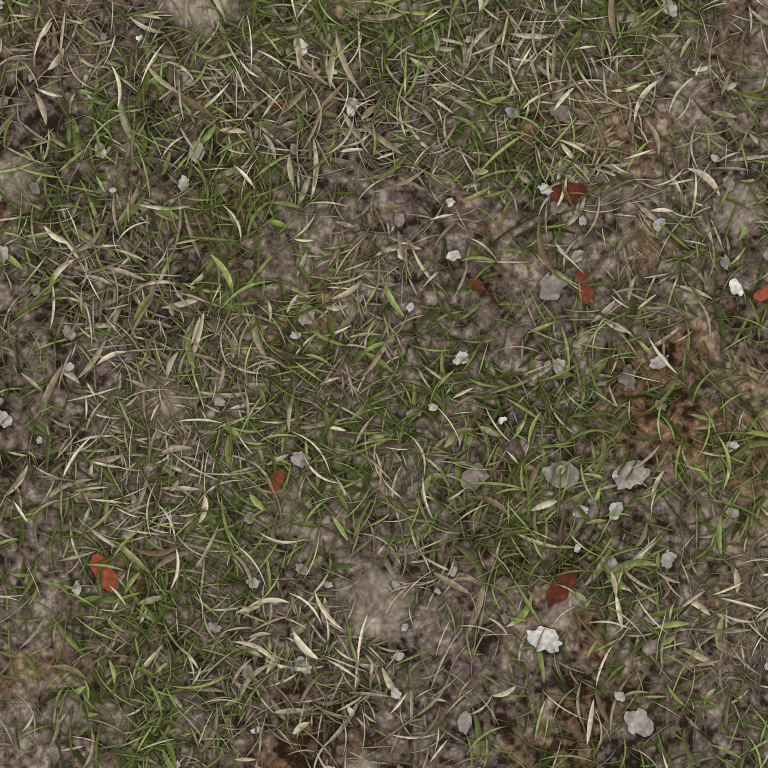
This texture is drawn by a Shadertoy shader. Its source:

```glsl
#define LAYERS 22
#define STONE_LAYER 15
#define BLADE_WIDTH 0.0015
#define SHADOW 0.24
#define SOIL_DARK vec3(0.17, 0.13, 0.11)
#define SOIL_MID vec3(0.40, 0.345, 0.315)
#define SOIL_PALE vec3(0.60, 0.545, 0.49)
#define STRAW_DARK vec3(0.38, 0.32, 0.24)
#define STRAW_PALE vec3(0.76, 0.72, 0.62)
#define GREEN_DARK vec3(0.25, 0.27, 0.13)
#define GREEN_PALE vec3(0.52, 0.57, 0.33)
#define LEAF_RED vec3(0.46, 0.25, 0.18)

vec3 hash3(vec2 p) {
    vec3 q = fract(p.xyx * vec3(0.1031, 0.1030, 0.0973));
    q += dot(q, q.yxz + 33.33);
    return fract((q.xxy + q.yzz) * q.zyx);
}

float noise(vec2 p) {
    vec2 i = floor(p), f = fract(p);
    f = f * f * (3.0 - 2.0 * f);
    float low = mix(hash3(i).x, hash3(i + vec2(1, 0)).x, f.x);
    float high = mix(hash3(i + vec2(0, 1)).x, hash3(i + vec2(1, 1)).x, f.x);
    return mix(low, high, f.y);
}

mat2 rotation(float angle) {
    float c = cos(angle), s = sin(angle);
    return mat2(c, s, -s, c);
}

float fbm(vec2 p) {
    float sum = 0.0, weight = 0.5;
    for (int i = 0; i < 5; i++) {
        sum += weight * noise(p);
        p = rotation(0.7) * p * 2.1 + 13.7;
        weight *= 0.55;
    }
    return sum / 1.055;
}

// Crumbly earth with dry, pale blotches
vec3 soil(vec2 uv) {
    float clods = fbm(uv * 38.0 + 4.0);
    float crumbs = fbm(uv * 120.0 + 51.0);
    float damp = fbm(uv * 5.0 + 20.0);
    float tone = 0.5 + (clods - 0.5) * 0.9 + (crumbs - 0.5) * 1.3 + (damp - 0.5) * 0.7;
    vec3 col = mix(SOIL_DARK, SOIL_MID, smoothstep(0.05, 0.55, tone));
    col = mix(col, SOIL_PALE, smoothstep(0.5, 1.0, tone));
    float rust = smoothstep(0.52, 0.75, fbm(uv * 7.0 + 77.0));
    return col * mix(vec3(1.0), vec3(1.03, 0.92, 0.76), rust);
}

// Distance to a sparse, ragged oval; rnd returns its random values
float scatter(vec2 uv, float cells, float seed, float share, float stretch, out vec3 rnd) {
    vec2 p = uv * cells, id = floor(p);
    vec3 place = hash3(id + seed);
    rnd = hash3(id + seed + 57.3);
    vec2 q = rotation(place.z * 6.283) * (fract(p) - mix(vec2(0.35), vec2(0.65), place.xy));
    q.y *= stretch;
    float ragged = 0.09 * (noise(q * 14.0 + id * 9.0) - 0.5);
    float dist = length(q) + ragged - mix(0.09, 0.22, rnd.y);
    return rnd.x < share ? dist / cells : 1.0;
}

// Stones, fallen leaves and dusty spots
void litter(inout vec3 col, vec2 uv, float px) {
    vec3 rnd;
    float grain = fbm(uv * 90.0);
    float dust = scatter(uv + 0.13, 4.0, 5.0, 0.3, 1.2, rnd);
    col = mix(col, SOIL_PALE * (0.65 + 0.7 * grain), 0.75 * (1.0 - smoothstep(-0.02, 0.012, dust)));
    for (int i = 0; i < 3; i++) {
        float k = float(i);
        float d = scatter(uv + k * 0.037, 9.0 + 6.0 * k, 11.0 + k * 19.0, 0.15, 1.4, rnd);
        col *= 1.0 - 0.45 * exp(-max(d, 0.0) / 0.003);
        vec3 stone = mix(vec3(0.48, 0.43, 0.40), vec3(0.78, 0.77, 0.74), rnd.z);
        col = mix(col, stone * (0.7 + 0.55 * grain), 1.0 - smoothstep(-px, px, d));
    }
    float leaf = scatter(uv + 0.07, 8.0, 83.0, 0.17, 2.0, rnd);
    col *= 1.0 - 0.4 * exp(-max(leaf, 0.0) / 0.003);
    col = mix(col, LEAF_RED * (0.55 + 0.5 * rnd.z + 0.4 * grain), 1.0 - smoothstep(-px, px, leaf));
}

// One layer of curved, tapered blades with soft shadows
void blades(inout vec3 col, vec2 uv, float layer, float density, float green, float px) {
    float cells = mix(14.0, 30.0, hash3(vec2(layer, 7.0)).x);
    vec2 p = rotation(layer * 1.9) * uv * cells + layer * 3.7;
    vec2 base = floor(p);
    float height = layer / float(LAYERS);
    for (int y = -1; y <= 1; y++)
    for (int x = -1; x <= 1; x++) {
        vec2 id = base + vec2(x, y);
        vec3 a = hash3(id + layer * 31.7), b = hash3(id + layer * 31.7 + 91.3);
        vec3 c = hash3(id + layer * 31.7 + 203.9);
        vec2 q = rotation(a.z * 6.283) * (p - id - a.xy);
        float reach = mix(0.3, 0.85, b.x), bend = (b.y - 0.5) * 0.9;
        float along = abs(q.x) / reach;
        float across = (q.y - bend * q.x * q.x) / (cells * sqrt(1.0 + 4.0 * bend * bend * q.x * q.x));
        float width = BLADE_WIDTH * (0.45 + b.z + 1.8 * pow(b.z, 12.0));
        float dist = abs(across) - width * max(1.0 - along * along, 0.0);
        float present = smoothstep(-0.05, 0.05, density - c.x) * (1.0 - smoothstep(0.85, 1.0, along));
        col *= 1.0 - SHADOW * present * exp(-max(dist, 0.0) / 0.0016);
        vec3 straw = mix(STRAW_DARK, STRAW_PALE, c.z);
        vec3 fresh = mix(GREEN_DARK, GREEN_PALE, c.z);
        vec3 tint = mix(straw, fresh, smoothstep(-0.06, 0.06, green - c.y));
        tint *= mix(0.68, 1.14, height) * (1.0 + 0.18 * clamp(across / width, -1.0, 1.0));
        col = mix(col, tint, present * (1.0 - smoothstep(-0.7 * px, 0.7 * px, dist)));
    }
}

void mainImage(out vec4 fragColor, in vec2 fragCoord) {
    vec2 uv = fragCoord / iResolution.y;
    float px = 1.0 / iResolution.y;
    float density = mix(0.25, 1.0, smoothstep(0.32, 0.62, fbm(uv * 4.5 + 31.0)));
    float green = mix(0.2, 0.85, smoothstep(0.33, 0.67, fbm(uv * 6.0 + 63.0)));

    vec3 col = soil(uv);
    for (int i = 0; i < LAYERS; i++) {
        if (i == STONE_LAYER) litter(col, uv, px);
        blades(col, uv, float(i), density, green, px);
    }

    // Fine grit over everything
    col *= 0.9 + 0.24 * noise(uv * 260.0);
    fragColor = vec4(clamp(col, 0.0, 1.0), 1.0);
}
```
